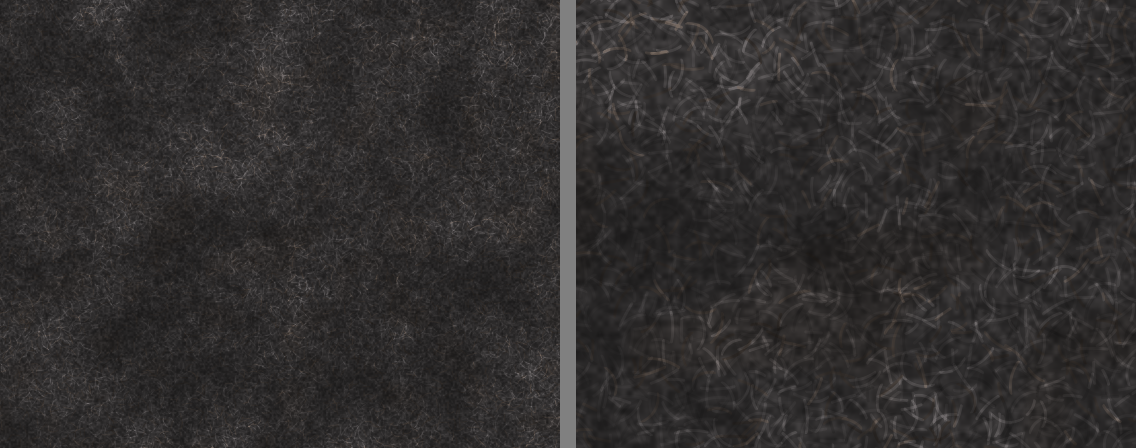
Left, the full canvas; right, a detail of the centre.
Give the GLSL for this texture, as a WebGL 2 fragment shader.

```glsl
#version 300 es
precision highp float;

uniform vec2 u_resolution;
out vec4 fragColor;

#define BASE_LEVEL 0.163
#define CLOUD_SCALE 8.0
#define CLOUD_CONTRAST 0.85
#define GRAIN_SCALE 230.0
#define GRAIN_CONTRAST 0.5
#define FIBRE_SCALE 70.0
#define FIBRE_LAYERS 4
#define FIBRE_WIDTH 0.0011
#define FIBRE_CONTRAST 0.25
#define FELT_TINT vec3(1.025, 0.985, 0.99)
#define WARM_TINT vec3(1.16, 0.98, 0.84)

// Integer hash giving four values in 0..1 per cell
vec4 hash4(vec2 cell, float seed) {
    uvec3 h = uvec3(ivec3(cell, seed) + 4096);
    uint n = h.x * 1597u ^ h.y * 51749u ^ h.z * 38183u;
    uvec4 r = uvec4(n, n + 7919u, n + 15731u, n + 27644u);
    r = (r ^ (r >> 15u)) * 73244475u;
    r = (r ^ (r >> 16u)) * 73244475u;
    r ^= r >> 16u;
    return vec4(r & 65535u) / 65535.0;
}

float valueNoise(vec2 p, float seed) {
    vec2 cell = floor(p);
    vec2 f = fract(p);
    f = f * f * (3.0 - 2.0 * f);
    float low = mix(hash4(cell, seed).x, hash4(cell + vec2(1, 0), seed).x, f.x);
    float high = mix(hash4(cell + vec2(0, 1), seed).x, hash4(cell + 1.0, seed).x, f.x);
    return mix(low, high, f.y);
}

mat2 rotation(float angle) {
    float c = cos(angle), s = sin(angle);
    return mat2(c, s, -s, c);
}

float fbm(vec2 p, float seed) {
    float sum = 0.0, weight = 0.4, total = 0.0;
    for (int i = 0; i < 5; i++) {
        sum += weight * valueNoise(p, seed + float(i));
        total += weight;
        weight *= 0.72;
        p = rotation(0.65) * p * 2.03;
    }
    return sum / total;
}

// Short bent hairs, one per cell; x is signed brightness, y is warmth
vec2 fibres(vec2 uv, float seed, float pixel) {
    vec2 p = rotation(seed * 0.7) * uv * FIBRE_SCALE;
    vec2 home = floor(p);
    float halfWidth = FIBRE_WIDTH * FIBRE_SCALE;
    float edge = pixel * FIBRE_SCALE * 0.6;
    vec2 sum = vec2(0.0);
    for (int y = -1; y <= 1; y++) {
        for (int x = -1; x <= 1; x++) {
            vec2 cell = home + vec2(x, y);
            vec4 shape = hash4(cell, seed);
            vec4 style = hash4(cell, seed + 50.0);
            vec2 q = rotation(shape.z * 6.2832) * (p - cell - shape.xy);
            float halfLength = mix(0.35, 0.85, shape.w);
            q.y -= (style.x - 0.5) * q.x * q.x;
            float d = length(vec2(max(abs(q.x) - halfLength, 0.0), q.y));
            float cover = 1.0 - smoothstep(halfWidth - edge, halfWidth + edge, d);
            sum.x += cover * mix(-0.45, 1.05, style.y);
            sum.y += cover * step(0.88, style.z);
        }
    }
    return sum;
}

void main() {
    vec2 uv = gl_FragCoord.xy / u_resolution.y;
    float pixel = 1.0 / u_resolution.y;

    // Mottled density of the matted wool
    float cloud = fbm(uv * CLOUD_SCALE, 10.0) - 0.5;
    float broad = valueNoise(uv * 2.7, 30.0) - 0.5;
    float density = clamp(0.95 + 2.6 * cloud, 0.3, 1.7);

    // Fine grain between the hairs
    float grain = valueNoise(uv * GRAIN_SCALE, 40.0) - 0.5;
    grain += 0.4 * (valueNoise(uv * GRAIN_SCALE * 0.47, 41.0) - 0.5);

    // Overlapping hair layers
    vec2 hair = vec2(0.0);
    for (int i = 0; i < FIBRE_LAYERS; i++) {
        hair += fibres(uv, 100.0 + float(i) * 7.0, pixel);
    }

    float tone = CLOUD_CONTRAST * cloud + 0.12 * broad
               + GRAIN_CONTRAST * grain + FIBRE_CONTRAST * hair.x * density;
    float level = clamp(BASE_LEVEL * exp(tone), 0.085, 0.42);

    // Near-neutral colour with sparse brownish hairs and patches
    float patchWarmth = smoothstep(0.62, 0.85, valueNoise(uv * 17.0, 60.0));
    float warmth = clamp(0.7 * hair.y + 0.25 * patchWarmth, 0.0, 1.0);
    vec3 colour = level * mix(FELT_TINT, WARM_TINT, 0.6 * warmth);
    fragColor = vec4(colour, 1.0);
}
```
